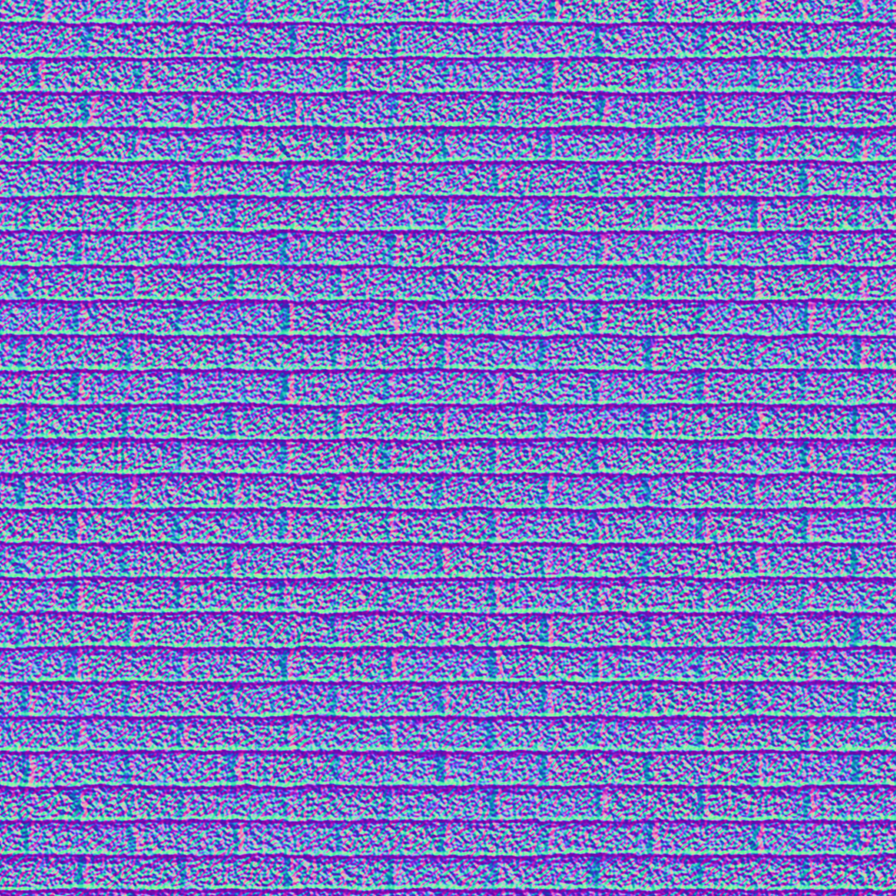
A WebGL 2 fragment shader for this texture map:

```glsl
#version 300 es
precision highp float;
// Normal map of a running-bond brick wall: surface slopes are summed from
// soft bands along the mortar joints and the gradient of a streaky grain
// noise, then turned into unit normals and averaged over each pixel.

#define ROWS 25.84         // courses over the canvas height
#define COLUMNS 8.58       // bricks over the canvas width
#define ORIGIN vec2(0.027, 0.0065)
#define BOW 0.06           // sideways curve of the stacked joints
#define JOINT_JITTER 0.035 // joint offset, in bricks
#define EDGE_WOBBLE 0.0028 // unevenness of the brick edges
#define BED_SLOPE 3.0      // steepness of horizontal edges
#define HEAD_SLOPE 2.0     // steepness of vertical edges
#define GRAIN_FREQ 235.0
#define GRAIN_SLOPE 2.3
#define FOOTPRINT 0.00195  // softening width of the shading

uniform vec2 u_resolution;
out vec4 fragColor;

vec2 hash2(vec2 cell) {
    vec3 h = fract(cell.xyx * vec3(0.1031, 0.1030, 0.0973));
    h += dot(h, h.yzx + 33.33);
    return fract((h.xx + h.yz) * h.zy);
}

float cornerRamp(vec2 cell, vec2 offset) {
    float angle = 6.28318 * hash2(cell).x;
    return dot(vec2(cos(angle), sin(angle)), offset);
}

float gradientNoise(vec2 p) {
    vec2 i = floor(p), f = p - i;
    vec2 w = f * f * f * (f * (f * 6.0 - 15.0) + 10.0);
    vec2 e = vec2(1.0, 0.0);
    float low = mix(cornerRamp(i, f), cornerRamp(i + e.xy, f - e.xy), w.x);
    float high = mix(cornerRamp(i + e.yx, f - e.yx), cornerRamp(i + e.xx, f - e.xx), w.x);
    return mix(low, high, w.y);
}

// Soft band of unit height
float band(float d, float width) {
    return exp(-d * d / (width * width));
}

// Grain height in noise cells, stretched along a rising diagonal
float grainHeight(vec2 p) {
    vec2 q = GRAIN_FREQ * p;
    vec2 streak = vec2(dot(q, vec2(0.8, 0.6)), dot(q, vec2(-0.6, 0.8)));
    return gradientNoise(streak * vec2(0.65, 1.1) + 40.0)
         + 0.5 * gradientNoise(streak * vec2(0.4, 0.6) + 90.0)
         + 0.6 * gradientNoise(q * 1.15 + 10.0);
}

vec2 grainSlope(vec2 p) {
    vec2 e = vec2(0.25 / GRAIN_FREQ, 0.0);
    return vec2(grainHeight(p + e.xy) - grainHeight(p - e.xy),
                grainHeight(p + e.yx) - grainHeight(p - e.yx)) / 0.5;
}

vec3 wallNormal(vec2 p) {
    // Ragged edges: broad waviness plus fine chipping
    vec2 wobble = EDGE_WOBBLE * vec2(
        1.4 * gradientNoise(p * 60.0 + 5.0) + gradientNoise(p * 140.0),
        gradientNoise(p * vec2(16.0, 30.0) + 20.0) + 0.6 * gradientNoise(p * 110.0 + 60.0));
    vec2 wall = p + wobble;

    // Course and distance to its nearest bed joint
    float v = (wall.y - ORIGIN.y) * ROWS;
    float row = floor(v);
    float bed = floor(v + 0.5);
    float bedDist = (v - bed) / ROWS;

    // Nearest head joint, shifted by half a brick in every other course
    float bow = BOW * (1.0 - p.x) * (p.y - 0.4) * (p.y - 0.4);
    float u = (wall.x - ORIGIN.x - bow) * COLUMNS + 0.5 * (1.0 - mod(row, 2.0));
    float joint = floor(u + 0.5);
    vec2 jointRandom = hash2(vec2(joint, row) + 50.0);
    vec2 rowRandom = hash2(vec2(bed, 17.0));
    float headDist = (u - joint - JOINT_JITTER * (jointRandom.x - 0.5)) / COLUMNS;

    // Bed joint: lit lower lip above, dark double step below
    float wear = clamp(0.85 + 1.1 * gradientNoise(vec2(p.x * 25.0, bed * 3.7)), 0.2, 1.3);
    float lip = band(bedDist - 0.0030, 0.0019);
    float groove = band(bedDist + 0.0012, 0.0020);
    float brickTop = band(bedDist + 0.0066, 0.0024) * wear * mix(0.25, 0.8, rowRandom.x);
    float bedMask = clamp(lip * 0.5 + groove + 0.6 * brickTop, 0.0, 1.0);

    // Head joint: falling right edge, then rising left edge
    float fall = band(headDist + 0.004, 0.0038) * mix(0.5, 1.0, jointRandom.y);
    float rise = band(headDist - 0.0034, 0.0026) * mix(0.3, 1.1, jointRandom.x);
    float headMask = clamp(fall + rise, 0.0, 1.0);

    // Sum of slopes, with grain varying from brick to brick
    float brickGrain = mix(0.85, 1.15, hash2(vec2(floor(u), row) + 80.0).x);
    vec2 slope = grainSlope(p) * GRAIN_SLOPE * brickGrain;
    slope *= (1.0 - 0.6 * bedMask) * (1.0 - 0.4 * headMask);
    slope.y += BED_SLOPE * (lip * wear - groove - 0.6 * brickTop);
    slope.x += HEAD_SLOPE * (rise - fall) * (1.0 - 0.8 * bedMask) - 0.1;
    return normalize(vec3(slope, 1.0));
}

void main() {
    vec2 p = gl_FragCoord.xy / u_resolution;
    vec3 normal = vec3(0.0);
    for (int i = 0; i < 4; i++) {
        vec2 corner = vec2(i % 2, i / 2) - 0.5;
        normal += 0.25 * wallNormal(p + corner * 0.5 * FOOTPRINT);
    }
    fragColor = vec4(normal * 0.5 + 0.5, 1.0);
}
```
